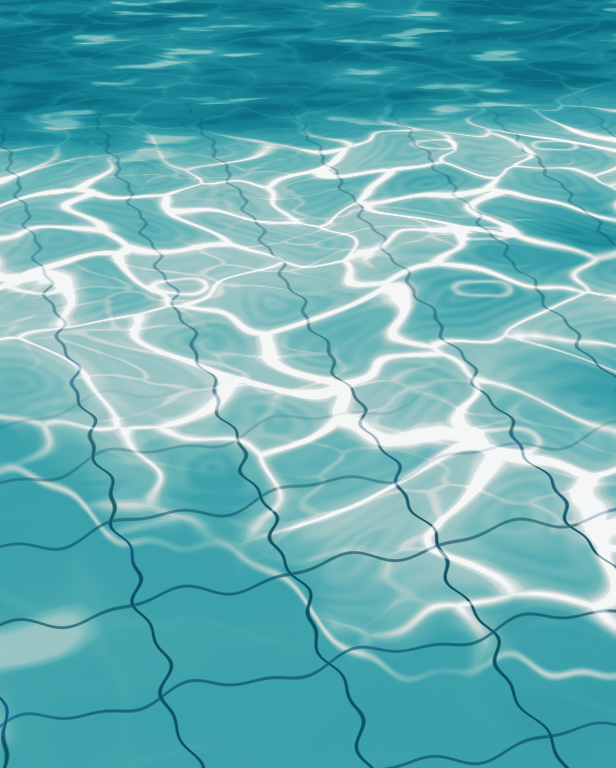
This texture is drawn by a WebGL 2 fragment shader. Its source:

```glsl
#version 300 es
precision highp float;
// Sunlit pool water: caustic net over wavy tile joints, darker ripples far away.

#define HORIZON 1.45      // height at which the water plane vanishes
#define CELLS vec2(5.2, 10.0) // caustic cells across and in depth
#define LINE_WIDTH 0.075  // caustic line thickness
#define LINE_LIGHT 0.62   // caustic line brightness
#define HALO_LIGHT 0.25   // soft glow beside caustic lines
#define NEAR_TONE 0.37    // tone of the close shaded water
#define LIT_TONE 0.61     // tone of the sunlit water
#define FAR_TONE 0.12     // tone of the distant water
#define JOINT_WIDTH 0.0016 // half width of tile joints
#define JOINT_COLOR vec3(0.02, 0.29, 0.36)
#define FRINGE_COLOR vec3(0.06, 0.40, 0.68)

out vec4 fragColor;
uniform vec2 u_resolution;

vec2 hash2(vec2 c) {
  return fract(sin(vec2(dot(c, vec2(127.1, 311.7)), dot(c, vec2(269.5, 183.3)))) * 43758.5);
}

// Layered, mutually bent sines, about -1 to 1
float swell(vec2 p) {
  float sum = 0.0, amp = 0.5;
  for (int i = 0; i < 4; i++) {
    sum += amp * sin(p.x + 1.4 * sin(p.y + float(i)));
    p = mat2(1.5, 1.1, -1.1, 1.5) * p.yx + sum;
    amp *= 0.55;
  }
  return sum;
}

// Cellular noise: nearest distance, gap to second nearest, cell id
vec3 cells(vec2 p) {
  vec2 base = floor(p);
  float f1 = 9.0, f2 = 9.0, id = 0.0;
  for (int j = -1; j <= 1; j++)
    for (int i = -1; i <= 1; i++) {
      vec2 c = base + vec2(i, j), h = hash2(c);
      float d = length(c + 0.1 + 0.8 * h - p);
      if (d < f1) { f2 = f1; f1 = d; id = h.x; }
      else f2 = min(f2, d);
    }
  return vec3(f1, f2 - f1, id);
}

vec2 bend(vec2 p) {
  p += 0.24 * sin(p.yx * vec2(2.3, 1.9) + vec2(0.7, 2.1));
  p += 0.11 * sin(p.yx * vec2(4.9, 4.1) + vec2(3.4, 1.2));
  return p + 0.04 * sin(p.yx * 9.7 + vec2(1.1, 4.0));
}

float bell(float x) { return exp(-x * x); }

// Tone ramp from deep teal to sunlit white
vec3 waterColor(float t) {
  vec3 c = mix(vec3(0.04, 0.42, 0.50), vec3(0.09, 0.52, 0.59), smoothstep(0.0, 0.16, t));
  c = mix(c, vec3(0.23, 0.63, 0.67), smoothstep(0.14, 0.36, t));
  c = mix(c, vec3(0.41, 0.71, 0.72), smoothstep(0.36, 0.54, t));
  c = mix(c, vec3(0.60, 0.77, 0.77), smoothstep(0.52, 0.70, t));
  c = mix(c, vec3(0.78, 0.84, 0.84), smoothstep(0.70, 0.88, t));
  return mix(c, vec3(0.96, 0.97, 0.97), smoothstep(0.88, 1.15, t));
}

float joint(float coord, float spacing, float pixel) {
  float d = abs(fract(coord + 0.5) - 0.5) * spacing;
  return 1.0 - smoothstep(JOINT_WIDTH - 0.6 * pixel, JOINT_WIDTH + 1.2 * pixel, d);
}

void main() {
  float pixel = 1.0 / u_resolution.y;
  vec2 uv = gl_FragCoord.xy * pixel;
  float depth = 1.0 / (HORIZON - uv.y);
  vec2 p = vec2((uv.x - 0.4) * depth, depth) * CELLS;
  float broad = swell(p * vec2(1.1, 1.6) + 2.0);

  // Light zones: shaded foreground, sunlit middle, dark distance
  float edge = 0.38 - 0.10 * smoothstep(0.0, 0.25, uv.x) - 0.15 * smoothstep(0.33, 0.48, uv.x)
    + 0.012 * sin(uv.x * 31.0) + 0.007 * sin(uv.x * 67.0 + 1.0);
  float above = uv.y - edge;
  float lit = smoothstep(-0.03, 0.17, above);
  float far = smoothstep(0.755, 0.84, uv.y - 0.07 * uv.x + 0.025 * broad);
  float shade = bell(length((uv - vec2(0.82, 0.68)) / vec2(0.24, 0.05)))
    + bell(length((uv - vec2(0.84, 0.49)) / vec2(0.15, 0.06)));
  float tone = mix(mix(NEAR_TONE, LIT_TONE, lit), FAR_TONE, far) - 0.27 * shade;
  tone += broad * mix(0.06, 0.10, lit);

  // Caustic net, with a fainter finer one inside its cells
  vec3 net = cells(bend(p));
  vec3 fine = cells(bend(p * vec2(1.3, 1.9) + 17.0));
  float sun = mix(0.04, 1.0, smoothstep(-0.02, 0.10, above)) * (1.0 - 0.88 * far);
  float vary = 0.5 + 0.5 * sin(p.x * 1.7 + 2.0 * sin(p.y * 1.3));
  float width = LINE_WIDTH * mix(0.6, 1.5, vary);
  tone += sun * LINE_LIGHT * mix(0.55, 1.0, vary) * bell(net.y / width);
  tone += sun * HALO_LIGHT * (exp(-net.y * 5.0) - 0.25);
  tone += sun * 0.17 * bell(fine.y / 0.07) * smoothstep(-0.3, 0.5, broad);
  tone += sun * 0.20 * (net.z - 0.5) * smoothstep(0.0, 0.25, net.y);
  tone += sun * 0.03 * sin(net.x * 34.0 + broad * 5.0);
  tone += 0.5 * bell(above / 0.005) * (0.6 + 0.4 * sin(uv.x * 19.0));

  // Flat streaks and glints on the distant water
  float streak = swell(p * vec2(1.7, 3.6) + 5.0);
  tone += far * (0.15 * streak + 0.35 * smoothstep(0.48, 0.85, streak));
  tone += (1.0 - lit) * 0.28 * smoothstep(0.62, 0.9, broad);

  // Scattered loops where ripples fold over
  vec2 q = p * 0.85 + 3.3, pick = hash2(floor(q) + 9.0);
  vec2 local = fract(q) - 0.35 - 0.3 * pick.yx;
  float loopDist = length(local * vec2(1.0, 1.3)) - 0.17 - 0.025 * sin(local.x * 18.0 + pick.x * 6.0);
  float ring = step(0.74, pick.x) * bell(loopDist / 0.032) * (1.0 - far);
  tone += ring * 0.35 * sun;
  vec3 color = waterColor(tone);
  color = mix(color, FRINGE_COLOR, 0.5 * ring * (1.0 - lit));

  // Refracted tile joints converging with depth
  float sway = (0.007 * sin(p.y * 8.5 + uv.x * 11.0) + 0.004 * sin(p.y * 17.0 - uv.x * 23.0)) / depth;
  float gap = 0.24 - 0.13 * uv.y;
  float along = joint((uv.x + sway - 0.25 + 0.30 * uv.y) / gap, gap * 0.87, pixel);
  float rise = HORIZON - uv.y + 0.2 * uv.x + 0.009 * sin(uv.x * 27.0 + uv.y * 9.0) + 0.005 * sin(uv.x * 58.0);
  float across = joint(14.0 / rise, rise * rise / 14.0, pixel);
  along *= mix(0.9, 0.32, smoothstep(0.25, 0.72, uv.y)) * (1.0 - smoothstep(0.78, 0.92, uv.y));
  across *= 0.65 * (1.0 - smoothstep(0.25, 0.55, uv.y));
  vec3 ink = mix(JOINT_COLOR, FRINGE_COLOR, 0.5 * smoothstep(0.3, 0.8, streak));
  color = mix(color, ink, max(along, across) * (1.0 - 0.5 * smoothstep(0.85, 1.1, tone)));
  fragColor = vec4(color, 1.0);
}
```
